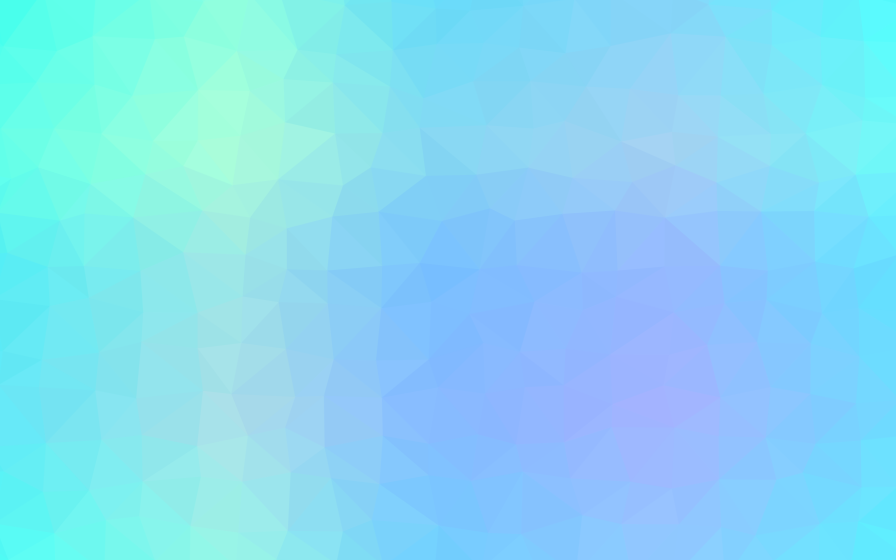
Give the GLSL for this background, as a Shadertoy shader.

```glsl
const vec2 CELL = vec2(0.0534, 0.0781);   // mesh spacing as a share of the canvas
const float JITTER = 0.5;                 // vertex scatter, keeps every quad convex
const float FACET_SHADE = 0.014;          // brightness spread between facets
const float EDGE_SOFTNESS = 0.7;          // half width of facet edges, in pixels

// Colour stops from left to right
const float X_POS[5] = float[5](0.0, 0.26, 0.48, 0.75, 1.0);
const vec3 X_COLOR[5] = vec3[5](
    vec3(0.39, 1.03, 0.91), vec3(0.68, 1.00, 0.85), vec3(0.52, 0.85, 0.95),
    vec3(0.65, 0.82, 0.95), vec3(0.44, 0.98, 0.97));

// Colour offsets from bottom to top
const float Y_POS[5] = float[5](0.0, 0.26, 0.52, 0.74, 1.0);
const vec3 Y_OFFSET[5] = vec3[5](
    vec3(-0.08, -0.035, 0.05), vec3(0.0, -0.125, 0.06), vec3(-0.06, -0.10, 0.05),
    vec3(0.0), vec3(-0.12, 0.01, 0.025));

vec2 hash22(vec2 p) {
    vec3 q = fract(p.xyx * vec3(0.1031, 0.1030, 0.0973));
    q += dot(q, q.yzx + 33.33);
    return fract((q.xx + q.yz) * q.zy);
}

vec3 ramp(float t, float pos[5], vec3 stops[5]) {
    vec3 color = stops[0];
    for (int i = 1; i < 5; i++) {
        float f = clamp((t - pos[i - 1]) / (pos[i] - pos[i - 1]), 0.0, 1.0);
        color = mix(color, stops[i], f);
    }
    return color;
}

vec3 gradient(vec2 uv) {
    return ramp(uv.x, X_POS, X_COLOR) + ramp(uv.y, Y_POS, Y_OFFSET);
}

vec2 meshVertex(vec2 id) {
    return id + JITTER * (hash22(id + 57.0) - 0.5);
}

// Signed distance to the left of the line a-b
float side(vec2 p, vec2 a, vec2 b) {
    vec2 e = normalize(b - a);
    return e.x * (p.y - a.y) - e.y * (p.x - a.x);
}

// Flat facet colour in rgb, weighted by its coverage in alpha
vec4 facet(vec2 p, vec2 a, vec2 b, vec2 c, float soft) {
    float inside = min(side(p, a, b), min(side(p, b, c), side(p, c, a)));
    float cover = smoothstep(-soft, soft, inside);
    if (cover <= 0.0) return vec4(0.0);
    vec2 center = (a + b + c) / 3.0;
    vec2 uv = clamp(center * CELL + vec2(0.0, 1.0), 0.0, 1.0);
    float shade = FACET_SHADE * (hash22(center * 7.0 + 91.0).x - 0.5);
    return vec4(gradient(uv) + shade, 1.0) * cover;
}

void mainImage(out vec4 fragColor, in vec2 fragCoord) {
    // Mesh rows count downward from the top edge
    vec2 p = (fragCoord / iResolution.xy - vec2(0.0, 1.0)) / CELL;
    float soft = EDGE_SOFTNESS / (CELL.y * iResolution.y);
    vec2 base = floor(p);
    vec4 sum = vec4(0.0);

    // Split each nearby quad along its shorter diagonal
    for (int y = -1; y <= 1; y++) {
        for (int x = -1; x <= 1; x++) {
            vec2 id = base + vec2(x, y);
            vec2 a = meshVertex(id);
            vec2 b = meshVertex(id + vec2(1.0, 0.0));
            vec2 c = meshVertex(id + vec2(1.0, 1.0));
            vec2 d = meshVertex(id + vec2(0.0, 1.0));
            if (distance(a, c) < distance(b, d)) {
                sum += facet(p, a, b, c, soft) + facet(p, a, c, d, soft);
            } else {
                sum += facet(p, a, b, d, soft) + facet(p, b, c, d, soft);
            }
        }
    }
    fragColor = vec4(clamp(sum.rgb / max(sum.a, 0.0001), 0.0, 1.0), 1.0);
}
```
